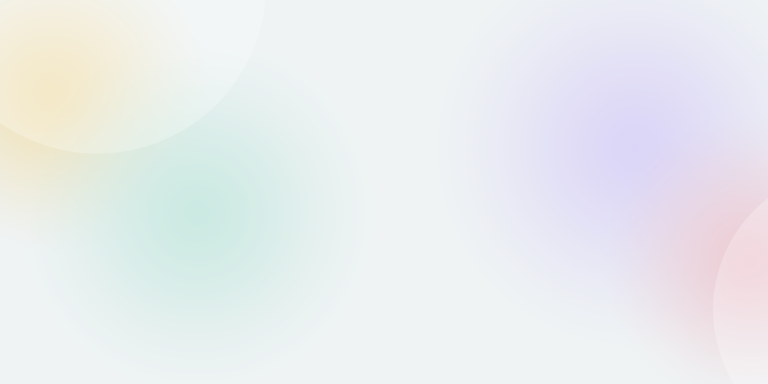
This background is drawn by a WebGL 2 fragment shader. Its source:

```glsl
#version 300 es
precision highp float;
// Pale backdrop with four soft pastel glows and two translucent white discs.
// Glows are radial falloffs blended over a base tint; the discs are
// antialiased circle distance functions. Lengths are in canvas heights.

uniform vec2 u_resolution;
out vec4 fragColor;

// Radial falloff: 1 at the centre, easing to 0 at the radius.
float glow(vec2 p, vec2 center, float radius) {
    float t = clamp(1.0 - length(p - center) / radius, 0.0, 1.0);
    return mix(t, smoothstep(0.0, 1.0, t), 0.5);
}

// Filled circle with an edge about one pixel wide.
float disc(vec2 p, vec2 center, float radius) {
    float edge = 0.75 / u_resolution.y;
    return 1.0 - smoothstep(-edge, edge, length(p - center) - radius);
}

void main() {
    vec2 p = gl_FragCoord.xy / u_resolution.y;
    vec3 color = vec3(0.937, 0.953, 0.957);

    // Pastel glows: lavender, rose, amber, mint
    color = mix(color, vec3(0.860, 0.836, 0.968), glow(p, vec2(1.654, 0.615), 0.53));
    color = mix(color, vec3(0.930, 0.800, 0.830), glow(p, vec2(1.955, 0.320), 0.39));
    color = mix(color, vec3(0.945, 0.882, 0.710), glow(p, vec2(0.135, 0.760), 0.42));
    color = mix(color, vec3(0.798, 0.914, 0.886), glow(p, vec2(0.513, 0.445), 0.47));

    // Translucent discs cut off by the top-left and right borders
    float veil = disc(p, vec2(0.253, 1.040), 0.440) + disc(p, vec2(2.225, 0.193), 0.368);
    color = mix(color, vec3(1.0), 0.25 * veil);

    fragColor = vec4(color, 1.0);
}
```
